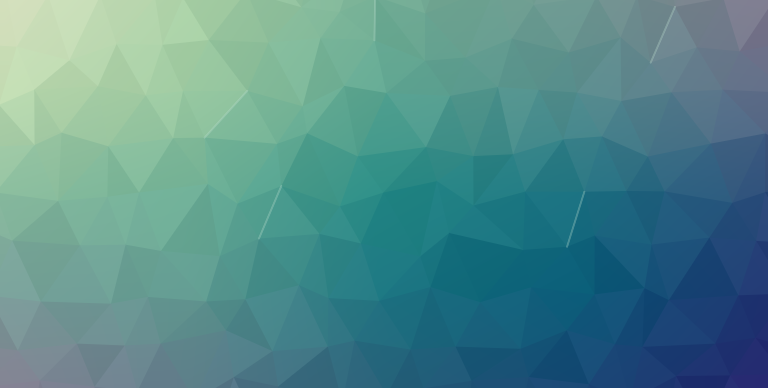
Write a Shadertoy shader that draws this background.

```glsl
float hash(vec2 p) {
    return fract(sin(dot(p, vec2(127.1, 311.7))) * 43758.5);
}

float cross2(vec2 a, vec2 b) {
    return a.x * b.y - a.y * b.x;
}

// Five evenly spaced colour stops
vec3 ramp(float t, vec3 a, vec3 b, vec3 c, vec3 d, vec3 e) {
    vec4 k = clamp(t * 4.0 - vec4(0, 1, 2, 3), 0.0, 1.0);
    return mix(mix(mix(mix(a, b, k.x), c, k.y), d, k.z), e, k.w);
}

// Horizontal ramps blended from bottom to top
vec3 gradient(vec2 uv) {
    vec3 bottom = ramp(uv.x, vec3(.52, .50, .57), vec3(.37, .48, .54),
        vec3(.15, .37, .47), vec3(.09, .27, .45), vec3(.14, .14, .43));
    vec3 lower = ramp(uv.x, vec3(.47, .62, .60), vec3(.38, .61, .57),
        vec3(.10, .45, .50), vec3(.03, .36, .47), vec3(.13, .21, .45));
    vec3 middle = ramp(uv.x, vec3(.54, .74, .62), vec3(.42, .68, .58),
        vec3(.14, .54, .52), vec3(.10, .44, .50), vec3(.16, .29, .47));
    vec3 upper = ramp(uv.x, vec3(.75, .86, .69), vec3(.60, .78, .62),
        vec3(.35, .64, .56), vec3(.33, .55, .55), vec3(.37, .42, .53));
    vec3 top = ramp(uv.x, vec3(.86, .89, .76), vec3(.67, .82, .65),
        vec3(.46, .69, .59), vec3(.44, .60, .57), vec3(.50, .47, .55));
    return ramp(uv.y, bottom, lower, middle, upper, top);
}

// Jittered mesh vertex; odd rows are shifted by half a cell
vec2 vertex(vec2 id) {
    vec2 jitter = vec2(hash(id), hash(id + 37.3)) - 0.5;
    return id + vec2(0.5 * mod(id.y, 2.0), 0.0) + 0.6 * jitter;
}

float edgeDistance(vec2 p, vec2 a, vec2 b) {
    return cross2(normalize(b - a), p - a);
}

float segmentDistance(vec2 p, vec2 a, vec2 b) {
    vec2 ab = b - a;
    return length(p - a - ab * clamp(dot(p - a, ab) / dot(ab, ab), 0.0, 1.0));
}

// Adds one triangle, weighted by its smooth coverage
void addFacet(vec2 p, vec2 a, vec2 b, vec2 c, vec2 size, float pixel, inout vec4 sum) {
    float side = sign(cross2(b - a, c - a));
    float inside = min(min(side * edgeDistance(p, a, b),
        side * edgeDistance(p, b, c)), side * edgeDistance(p, c, a));
    float cover = clamp(0.5 + inside / pixel, 0.0, 1.0);
    if (cover > 0.0) {
        vec2 centre = (a + b + c) / 3.0;
        float shade = 0.045 * (hash(floor(centre * 50.0)) - 0.5);
        vec3 color = gradient(mix(centre, p, 0.3) / size) + shade;
        sum += vec4(color, 1.0) * cover;
    }
}

void mainImage(out vec4 fragColor, in vec2 fragCoord) {
    float pixel = 8.0 / iResolution.y;
    vec2 p = fragCoord * pixel;
    vec2 size = iResolution.xy * pixel;
    vec4 sum = vec4(gradient(p / size), 1.0) * 0.001;
    float glint = 0.0;

    // Split each nearby quad along its shorter diagonal
    for (int j = -1; j <= 1; j++) {
        for (int i = -2; i <= 1; i++) {
            vec2 id = floor(p) + vec2(i, j);
            vec2 a = vertex(id);
            vec2 b = vertex(id + vec2(1, 0));
            vec2 c = vertex(id + vec2(1, 1));
            vec2 d = vertex(id + vec2(0, 1));
            if (distance(a, c) > distance(b, d)) {
                vec2 first = a;
                a = b;
                b = c;
                c = d;
                d = first;
            }
            addFacet(p, a, b, c, size, pixel, sum);
            addFacet(p, a, c, d, size, pixel, sum);

            // Rare pale seams
            float seam = smoothstep(0.01 + pixel, 0.01, segmentDistance(p, a, c));
            glint = max(glint, seam * step(0.95, hash(id + 71.9)));
        }
    }
    vec3 color = mix(sum.rgb / sum.a, vec3(0.75, 0.88, 0.82), 0.3 * glint);
    fragColor = vec4(color, 1.0);
}
```
